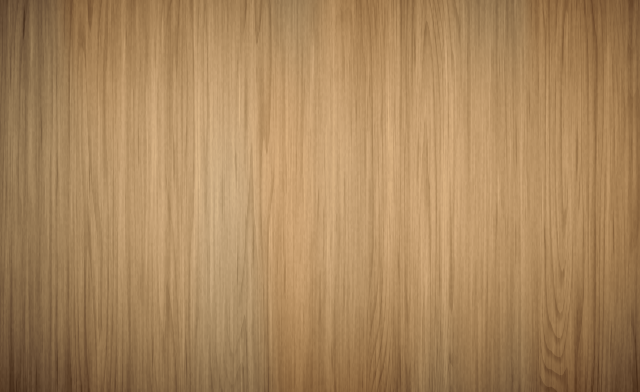
A WebGL 2 fragment shader for this texture:

```glsl
#version 300 es
precision highp float;

#define LIGHT vec3(0.79, 0.65, 0.48)
#define DARK vec3(0.43, 0.31, 0.20)
#define GLOW_CENTER vec2(0.51, 0.56)
#define GLOW_PEAK 1.06
#define FALLOFF 0.59
#define RING_DENSITY 55.0
#define RING_WARP 8.5
#define RING_DEPTH 0.21
#define GRAIN 0.22
#define FLECK_DEPTH 0.26
#define WARMTH 0.09

uniform vec2 u_resolution;
out vec4 fragColor;

vec2 hash2(vec2 p) {
    vec3 q = fract(p.xyx * vec3(0.1031, 0.1030, 0.0973));
    q += dot(q, q.yzx + 33.33);
    return fract((q.xx + q.yz) * q.zy);
}

// Smooth cellular noise: random cell values blended by distance, 0 to 1
float cells(vec2 p) {
    vec2 base = floor(p);
    float total = 0.0;
    float weights = 0.0;
    for (int j = -1; j <= 1; j++) {
        for (int i = -1; i <= 1; i++) {
            vec2 id = base + vec2(i, j);
            vec2 away = id + 0.2 + 0.6 * hash2(id) - p;
            float weight = exp(-6.0 * dot(away, away));
            total += weight * hash2(id + 57.0).x;
            weights += weight;
        }
    }
    return total / weights;
}

// Sparse slender spindles, one at most per grid cell
float flecks(vec2 p, vec2 grid, float halfWidth, float density) {
    vec2 g = p * grid;
    g.y += hash2(vec2(floor(g.x), 9.0)).x * 7.0;
    vec2 id = floor(g);
    vec2 rnd = hash2(id + 131.0);
    vec2 d = fract(g) - mix(vec2(0.35, 0.45), vec2(0.65, 0.55), rnd);
    d.x += (rnd.y - 0.5) * 0.4 * d.y;
    float along = d.y / mix(0.2, 0.43, rnd.x);
    float thickness = halfWidth * (1.0 - along * along);
    float soft = 0.8 / u_resolution.y;
    float body = 1.0 - smoothstep(-soft, soft, abs(d.x) / grid.x - thickness);
    float taper = 1.0 - smoothstep(0.3, 1.0, abs(along));
    return body * taper * step(hash2(id + 17.0).x, density);
}

// Growth rings: contours of a warped slope form thin lines and pointed arches
float rings(vec2 p) {
    float h = RING_DENSITY * p.x + RING_WARP * cells(vec2(p.x * 13.0, p.y * 0.9 + 3.0));
    h += 1.2 * cells(vec2(p.x * 40.0, p.y * 2.0 + 8.0));
    float phase = fract(h);
    float blur = fwidth(h);
    float line = smoothstep(0.45, 0.88, phase);
    line *= 1.0 - smoothstep(1.0 - clamp(blur, 0.05, 0.4), 1.0, phase);
    return line * (1.0 - smoothstep(0.35, 0.8, blur));
}

void main() {
    vec2 uv = gl_FragCoord.xy / u_resolution;
    vec2 p = gl_FragCoord.xy / u_resolution.y;

    // Very slight sway of the fibres
    vec2 fibre = p;
    fibre.x += 0.0016 * sin(p.y * 4.0 + p.x * 17.0) + 0.0005 * sin(p.y * 11.0 - p.x * 31.0);

    // Light falling off towards the borders
    vec2 fromGlow = (uv - GLOW_CENTER) * 2.0;
    float tone = GLOW_PEAK - FALLOFF * dot(fromGlow, fromGlow);

    // Broad bands, long streaks, fine fibres and pores
    float grain = 0.75 * (cells(fibre * vec2(15.0, 0.3)) - 0.5);
    grain += 0.65 * (cells(fibre * vec2(55.0, 0.7) + 11.0) - 0.5);
    grain += 0.75 * (cells(fibre * vec2(150.0, 2.2) + 23.0) - 0.5);
    grain += 0.65 * (cells(fibre * vec2(290.0, 9.0) + 41.0) - 0.5);
    grain += 0.40 * (cells(fibre * vec2(300.0, 110.0) + 67.0) - 0.5);
    tone += GRAIN * grain;

    // Ring lines, stronger in some strips
    float figure = smoothstep(0.25, 0.75, cells(fibre * vec2(13.0, 0.7) + 71.0));
    tone -= RING_DEPTH * rings(fibre) * mix(0.2, 1.0, figure);

    // Dark pores and pale slivers
    tone -= FLECK_DEPTH * flecks(fibre, vec2(24.0, 4.0), 0.0016, 0.22);
    tone -= 0.5 * FLECK_DEPTH * flecks(fibre + 5.3, vec2(60.0, 7.0), 0.0012, 0.3);
    tone += 0.5 * FLECK_DEPTH * flecks(fibre + 2.7, vec2(21.0, 2.8), 0.0020, 0.3);

    // Colour ramp, richer in the middle, with faint reddish patches
    vec3 color = mix(DARK, LIGHT, clamp(tone, -0.4, 1.25));
    color.b -= 0.07 * max(tone * (1.0 - tone), 0.0);
    float warm = cells(p * vec2(6.0, 1.3) + 91.0) - 0.5;
    color += WARMTH * warm * vec3(0.4, -0.15, -0.5);

    fragColor = vec4(clamp(color, 0.0, 1.0), 1.0);
}
```
